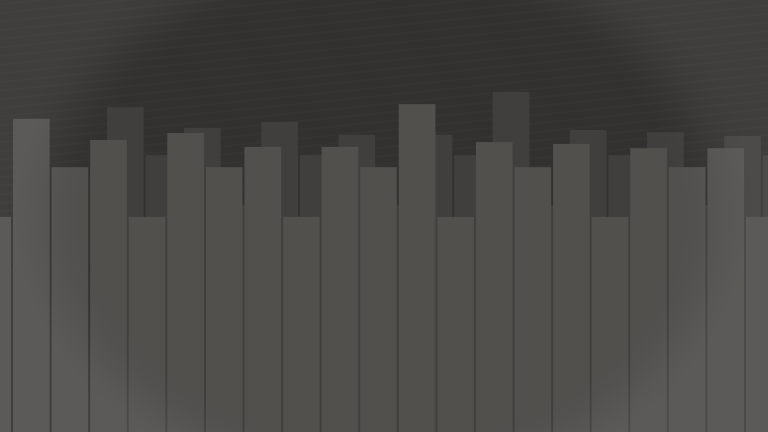
Reproduce this background procedurally as a Shadertoy shader.

```glsl
// Two rows of flat grey columns stand before a dark wall with faint slanted lines.
// Each row repeats one column along x: tall ones alternate with two low heights.
// A soft elliptical veil lightens everything towards the corners.

const float PITCH = 0.0893;      // distance between columns, in canvas heights
const float BAR_WIDTH = 0.0848;
const vec3 WALL = vec3(0.196, 0.192, 0.184);
const vec3 BACK_BAR = vec3(0.251, 0.247, 0.239);
const vec3 FRONT_BAR = vec3(0.316, 0.312, 0.302);

// Tall column heights, left to right
const float FRONT_PEAKS[10] = float[10](
    0.725, 0.676, 0.692, 0.660, 0.660, 0.759, 0.671, 0.667, 0.657, 0.657);
const float BACK_PEAKS[10] = float[10](
    0.752, 0.704, 0.718, 0.688, 0.688, 0.787, 0.699, 0.694, 0.685, 0.685);

// Even columns are peaks; odd ones switch between the two low heights
float columnHeight(float index, float peaks[10], vec2 lows) {
    float phase = mod(index, 4.0);
    if (mod(index, 2.0) < 0.5) return peaks[clamp(int(index) / 2, 0, 9)];
    return phase < 2.0 ? lows.x : lows.y;
}

// Coverage of a row of columns whose first left edge is at "start"
float columnRow(vec2 p, float start, float firstIndex, float peaks[10], vec2 lows, float pixel) {
    float cell = (p.x - start + 0.5 * (PITCH - BAR_WIDTH)) / PITCH;
    float index = floor(cell);
    float side = abs(fract(cell) - 0.5) * PITCH - 0.5 * BAR_WIDTH;
    float top = p.y - columnHeight(index, peaks, lows);
    float inside = clamp(0.5 - max(side, top) / pixel, 0.0, 1.0);
    return inside * step(firstIndex, index);
}

// Thin repeated lines that rise gently to the right
float slantedLines(vec2 p, float spacing, float slope, float pixel) {
    float v = (p.y - slope * p.x) / spacing;
    float distanceToLine = abs(fract(v) - 0.5) * spacing;
    return 1.0 - smoothstep(0.0, 0.0015 + pixel, distanceToLine);
}

// Zero within the ellipse, one outside it
float ellipseVeil(vec2 p, vec2 center, vec2 radius) {
    return smoothstep(0.87, 1.13, length((p - center) / radius));
}

void mainImage(out vec4 fragColor, in vec2 fragCoord) {
    vec2 p = fragCoord / iResolution.xy * vec2(16.0 / 9.0, 1.0);
    float pixel = 1.0 / iResolution.y;

    // Wall
    vec3 color = WALL + 0.014 * slantedLines(p, 0.02, 0.1, pixel);

    // Columns, far row first
    float back = columnRow(p, 0.2477, 0.0, BACK_PEAKS, vec2(0.641, 0.525), pixel);
    float front = columnRow(p, 0.0301, -1.0, FRONT_PEAKS, vec2(0.613, 0.498), pixel);
    color = mix(color, BACK_BAR, back);
    color = mix(color, FRONT_BAR, front);

    // Corner veil
    float veil = ellipseVeil(p, vec2(0.882, 0.5), vec2(0.775, 0.6));
    color = mix(color, vec3(1.0, 0.99, 0.97), 0.062 * veil);

    fragColor = vec4(color, 1.0);
}
```
